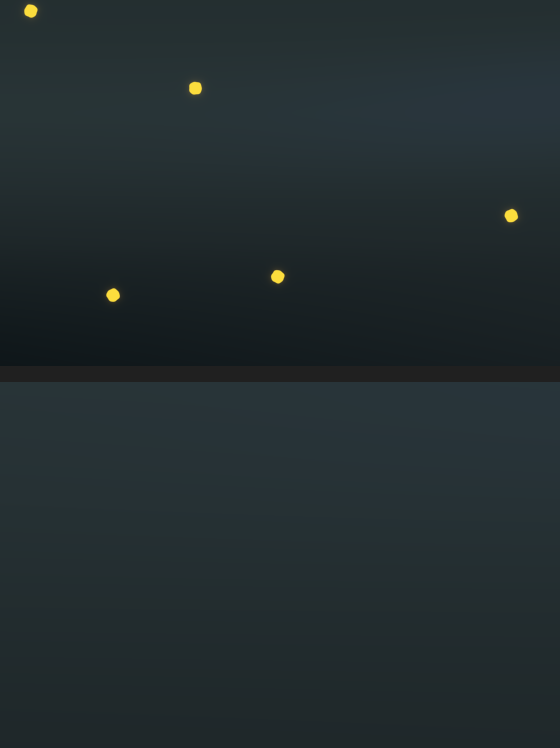
Top: the whole. Bottom: its middle third, enlarged.
A Shadertoy shader for this background:

```glsl
// Dim dusk backdrop: a slate sky over a ground that darkens downwards,
// a bluish haze drifting in from the right, and a few glowing yellow dots.
// Built from vertical gradients, a tilted Gaussian and wobbly discs in a loop.

const vec3 SKY_TOP     = vec3(0.142, 0.184, 0.190);
const vec3 HORIZON     = vec3(0.158, 0.204, 0.213);
const vec3 GROUND_MID  = vec3(0.116, 0.149, 0.158);
const vec3 GROUND_LOW  = vec3(0.074, 0.104, 0.116);
const vec3 HAZE        = vec3(0.160, 0.210, 0.245);
const vec3 DOT_COLOR   = vec3(0.990, 0.865, 0.240);
const vec3 GLOW_COLOR  = vec3(0.120, 0.075, 0.010);

const float HORIZON_Y  = 0.68;
const float MID_Y      = 0.34;
const vec2  HAZE_POS   = vec2(0.98, 0.725);
const vec2  HAZE_SIZE  = vec2(0.48, 0.14);
const float HAZE_TILT  = 0.13;
const float SIDE_SHADE = 0.036;   // left to right brightening near the bottom

const int   DOT_COUNT  = 5;
const float DOT_RADIUS = 0.0178;  // in canvas heights
const float DOT_WOBBLE = 0.0007;
const float DOT_SOFT   = 0.0022;
const float GLOW_WIDTH = 0.007;

// Sky and ground gradients, with uv from 0 to 1
vec3 backdrop(vec2 uv) {
    vec3 sky = mix(HORIZON, SKY_TOP, smoothstep(HORIZON_Y, 1.0, uv.y));
    vec3 ground = mix(GROUND_LOW, GROUND_MID, clamp(uv.y / MID_Y, 0.0, 1.0));
    ground = mix(ground, HORIZON, smoothstep(MID_Y - 0.12, HORIZON_Y + 0.06, uv.y));
    vec3 color = mix(ground, sky, smoothstep(HORIZON_Y - 0.04, HORIZON_Y + 0.02, uv.y));

    // Darker lower left corner
    color += SIDE_SHADE * (uv.x - 0.5) * (1.0 - smoothstep(0.0, 0.5, uv.y));

    // Tilted patch of blue haze
    vec2 d = uv - HAZE_POS;
    d.y -= HAZE_TILT * d.x;
    d /= HAZE_SIZE;
    return mix(color, HAZE, 0.85 * exp(-dot(d, d)));
}

// Columns of dots swinging high and low, the last one set further apart
vec2 dotCenter(float i) {
    float x = 0.055 + 0.147 * i + 0.27 * smoothstep(3.0, 4.0, i);
    float y = 0.60 + 0.37 * cos(3.5 * i) - 0.06 * i;
    return vec2(x, y);
}

// Signed distance to a slightly uneven disc
float dotDistance(vec2 p, float seed) {
    float angle = atan(p.y, p.x);
    float wobble = sin(4.0 * angle + seed * 2.3) + 0.5 * sin(7.0 * angle + seed * 4.1);
    return length(p) - DOT_RADIUS - DOT_WOBBLE * wobble;
}

void mainImage(out vec4 fragColor, in vec2 fragCoord) {
    vec2 uv = fragCoord / iResolution.xy;
    vec2 aspect = vec2(iResolution.x / iResolution.y, 1.0);
    float edge = max(DOT_SOFT, 0.75 / iResolution.y);

    vec3 color = backdrop(uv);

    for (int i = 0; i < DOT_COUNT; i++) {
        float id = float(i);
        float d = dotDistance((uv - dotCenter(id)) * aspect, id);
        color += GLOW_COLOR * exp(-max(d, 0.0) / GLOW_WIDTH);
        color = mix(color, DOT_COLOR, 1.0 - smoothstep(-edge, edge, d));
    }

    fragColor = vec4(color, 1.0);
}
```
